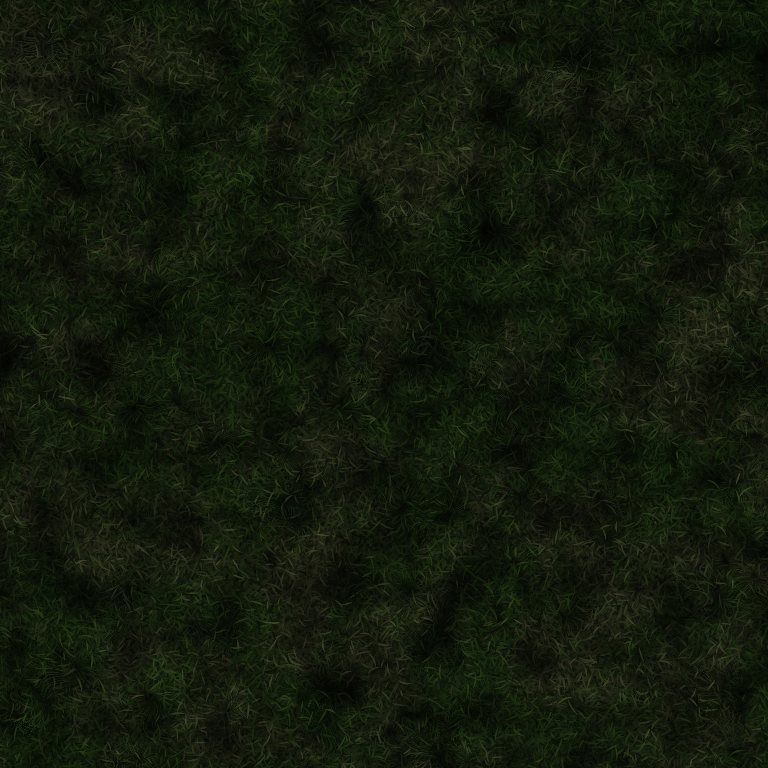
Write a Shadertoy shader that draws this texture.

```glsl
// Dark, shaded meadow turf: tangled fine blades, radiating tufts and dry patches.

const vec3 SHADOW = vec3(0.026, 0.044, 0.016);
const vec3 MOSS   = vec3(0.052, 0.084, 0.030);
const vec3 SOIL   = vec3(0.100, 0.106, 0.060);
const vec3 GREEN  = vec3(0.064, 0.122, 0.040);
const vec3 LIME   = vec3(0.104, 0.152, 0.056);
const vec3 STRAW  = vec3(0.170, 0.182, 0.112);
const float TAU = 6.28318;

float hash(vec2 p, float seed) {
    vec3 q = fract(vec3(p.xyx) * 0.1031 + seed * 0.0717);
    q += dot(q, q.yzx + 33.33);
    return fract((q.x + q.y) * q.z);
}

vec2 hash2(vec2 p, float seed) {
    return vec2(hash(p, seed), hash(p, seed + 5.3));
}

mat2 rotation(float a) {
    return mat2(cos(a), sin(a), -sin(a), cos(a));
}

// Distance to the nearest scattered point.
float cellular(vec2 p, float seed) {
    vec2 cell = floor(p);
    float nearest = 2.0;
    for (int y = -1; y <= 1; y++)
    for (int x = -1; x <= 1; x++) {
        vec2 id = cell + vec2(x, y);
        nearest = min(nearest, length(p - id - hash2(id, seed)));
    }
    return nearest;
}

// Layered, warped sines, roughly -1 to 1.
float waves(vec2 p) {
    float sum = 0.0, amp = 0.5;
    for (int i = 0; i < 5; i++) {
        p = rotation(1.1) * p * 1.7 + 2.3;
        p += 0.6 * sin(p.yx * 0.8);
        sum += amp * sin(p.x) * cos(p.y);
        amp *= 0.72;
    }
    return sum;
}

vec3 bladeColor(float pick, float dryness) {
    vec3 fresh = mix(mix(SHADOW, GREEN, smoothstep(0.0, 0.6, pick)), LIME, smoothstep(0.6, 1.0, pick));
    vec3 withered = mix(SOIL * 0.6, STRAW, pick);
    return mix(fresh, withered, smoothstep(0.25, 0.75, dryness + 0.6 * (fract(pick * 7.0) - 0.5)));
}

// One short curved blade per cell, drawn over the given colour.
vec3 drawBlades(vec3 col, vec2 uv, float scale, float seed, float dryness, float light, float pixel) {
    vec2 p = rotation(seed * 1.3) * uv * scale + seed * 17.0;
    vec2 cell = floor(p);
    float soft = pixel * scale * 0.5;
    for (int y = -1; y <= 1; y++)
    for (int x = -1; x <= 1; x++) {
        vec2 id = cell + vec2(x, y);
        vec2 q = rotation(TAU * hash(id, seed + 1.0)) * (p - id - hash2(id, seed));
        q.y += (hash(id, seed + 2.0) - 0.5) * 0.7 * q.x * q.x;
        float halfLength = mix(0.4, 0.95, hash(id, seed + 3.0));
        float along = abs(q.x) / halfLength;
        float width = scale * 0.0011 * (1.0 - along * along);
        float mask = smoothstep(soft, -soft, abs(q.y) - width) * step(along, 1.0);
        col = mix(col, bladeColor(hash(id, seed + 4.0), dryness) * light, mask * 0.9);
    }
    return col;
}

// Star-like tufts: dark hearts with bent blades fanning outward.
vec3 drawTufts(vec3 col, vec2 uv, float scale, float seed, float dryness, float pixel) {
    vec2 p = uv * scale + seed * 11.0;
    vec2 cell = floor(p);
    float soft = pixel * scale * 0.5;
    for (int y = -1; y <= 1; y++)
    for (int x = -1; x <= 1; x++) {
        vec2 id = cell + vec2(x, y);
        if (hash(id, seed + 1.0) < 0.55) continue;
        vec2 q = p - id - hash2(id, seed);
        float r = length(q);
        float size = mix(0.45, 0.85, hash(id, seed + 2.0));
        col *= mix(0.55, 1.0, smoothstep(0.05, size * 0.8, r));
        for (int fan = 0; fan < 2; fan++) {
            float k = seed + 3.0 + float(fan) * 4.0;
            float count = 25.0 + 12.0 * float(fan);
            float bend = (hash(id, k) - 0.5) * 1.6 * r + 0.12 * sin(r * 9.0 + k);
            float turn = fract((atan(q.y, q.x) + bend) / TAU + hash(id, k + 1.0)) * count;
            vec2 blade = id * 31.0 + floor(turn);
            float reach = size * mix(0.3, 1.0, hash(blade, k + 2.0));
            float offset = fract(turn) - mix(0.3, 0.7, hash(blade, k + 3.0));
            float across = abs(offset) * r * TAU / count;
            float width = scale * 0.0011 * (1.0 - r / reach);
            float mask = smoothstep(soft, -soft, across - width) * smoothstep(0.05, 0.25, r) * step(r, reach);
            float light = mix(0.6, 1.15, smoothstep(0.0, 0.45, r));
            col = mix(col, bladeColor(hash(blade, k), dryness * 0.6) * light, mask * 0.85);
        }
    }
    return col;
}

void mainImage(out vec4 fragColor, in vec2 fragCoord) {
    float pixel = 1.0 / iResolution.y;
    vec2 uv = fragCoord * pixel;

    // Dry patches and the shade between clumps.
    float dryness = clamp(0.40 + 0.32 * waves(uv * 5.0) + 0.42 * waves(uv * 14.0 + 4.0), 0.0, 1.0);
    vec2 warped = uv + 0.02 * vec2(waves(uv * 12.0), waves(uv * 12.0 + 7.0));
    float gaps = smoothstep(0.2, 0.9, cellular(warped * 17.0, 2.0));
    float shade = 1.42 - 0.6 * gaps + 0.34 * waves(uv * 20.0 + 9.0) + 0.16 * waves(uv * 4.0 + 1.0);

    // Mottled ground.
    float mottle = smoothstep(0.15, 0.75, cellular(uv * 190.0, 6.0));
    vec3 col = mix(mix(MOSS, SOIL, dryness), SHADOW, mottle * 0.85);

    // Matted blades from deep to high, with tufts among them.
    for (int i = 0; i < 4; i++) {
        float depth = float(i) / 3.0;
        col = drawBlades(col, uv, mix(125.0, 85.0, depth), float(i) + 1.0, dryness, mix(0.6, 1.0, depth), pixel);
    }
    col = drawTufts(col, warped, 11.0, 3.0, dryness, pixel);
    col = drawTufts(col, warped, 16.0, 8.0, dryness, pixel);
    col = drawBlades(col, uv, 78.0, 9.0, dryness, 1.05, pixel);

    fragColor = vec4(col * clamp(shade, 0.5, 1.7), 1.0);
}
```
